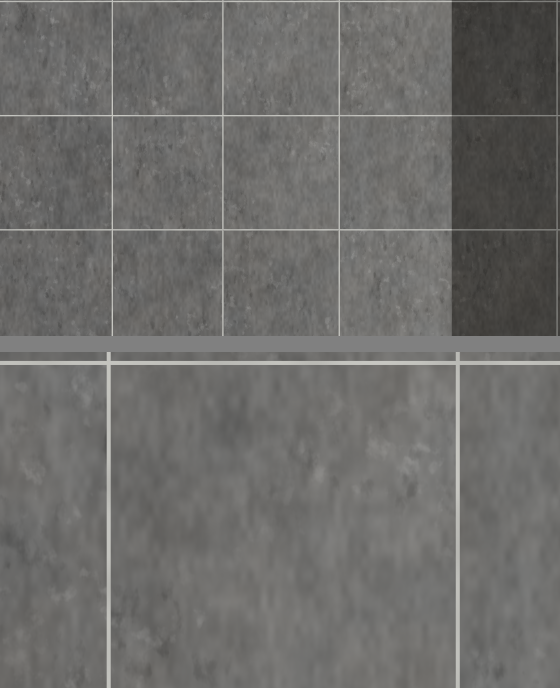
Top, the full canvas; bottom, a detail of the centre.
Write a Shadertoy shader that draws this texture.

```glsl
// Grey concrete wall tiles with thin pale joints, three rows of slightly uneven
// columns; the last column lies in shade. Layered value noise, shifted per tile,
// makes the cloudy stains, upright grain, pale flecks and dark pits.

// Lengths are in canvas heights
const float JOINT_X[4] = float[4](0.3343, 0.6634, 1.0097, 1.6580);
const float SHADE_X = 1.3445;
const float ROW_PITCH = 0.3398;
const float ROW_START = 0.3160;
const float JOINT_HALF = 0.0020;

const vec3 CONCRETE_LEFT = vec3(0.408, 0.405, 0.400);
const vec3 CONCRETE_RIGHT = vec3(0.450, 0.447, 0.438);
const vec3 JOINT_COLOR = vec3(0.76, 0.76, 0.74);
const vec3 SHADE_TINT = vec3(0.605, 0.595, 0.580);
const float JOINT_SHADE = 0.68;
const float TOP_SHADE = 0.10;

const float CLOUD_AMOUNT = 0.085;
const float MOTTLE_AMOUNT = 0.085;
const float GRAIN_AMOUNT = 0.085;
const float FLECK_AMOUNT = 0.075;
const float PIT_AMOUNT = 0.065;
const float TILE_VARIATION = 0.014;
const float WARMTH_AMOUNT = 0.014;

float hash(vec2 p) {
    vec3 q = fract(vec3(p.xyx) * 0.1031);
    q += dot(q, q.yzx + 33.33);
    return fract((q.x + q.y) * q.z);
}

float noise(vec2 p) {
    vec2 i = floor(p), f = fract(p);
    f = f * f * (3.0 - 2.0 * f);
    return mix(mix(hash(i), hash(i + vec2(1, 0)), f.x),
               mix(hash(i + vec2(0, 1)), hash(i + vec2(1, 1)), f.x), f.y);
}

float fbm(vec2 p) {
    float sum = 0.0, amp = 0.5;
    for (int i = 0; i < 4; i++) {
        sum += amp * noise(p);
        p = mat2(0.96, 0.28, -0.28, 0.96) * p * 2.03 + 17.3;
        amp *= 0.5;
    }
    return sum / 0.9375;
}

// Smooth coverage of everything where the signed distance is negative
float cover(float dist, float pixel) {
    return clamp(0.5 - dist / pixel, 0.0, 1.0);
}

vec3 concrete(vec2 p, vec2 tile, float across) {
    vec2 q = p + 7.0 * vec2(hash(tile + 3.1), hash(tile + 8.7));
    float cloud = fbm(q * vec2(9.0, 6.0)) - 0.5;
    float mottle = fbm(q * vec2(42.0, 27.0) + 40.0) - 0.5;
    float grain = noise(q * vec2(150.0, 75.0)) - 0.5;
    grain = 0.6 * grain + 0.4 * (noise(q * vec2(100.0, 24.0) + 9.0) - 0.5);

    // Flecks and pits gather in worn patches
    float worn = smoothstep(0.35, 0.65, fbm(q * 7.0 + 60.0));
    float fleck = smoothstep(0.60, 0.85, fbm(q * vec2(60.0, 48.0) + 80.0));
    float pit = smoothstep(0.60, 0.85, fbm(q * vec2(65.0, 38.0) + 120.0));

    float tone = CLOUD_AMOUNT * cloud + MOTTLE_AMOUNT * mottle + GRAIN_AMOUNT * grain
               + worn * (FLECK_AMOUNT * fleck - PIT_AMOUNT * pit)
               + TILE_VARIATION * (hash(tile) - 0.5);
    float warmth = WARMTH_AMOUNT * (fbm(q * 13.0 + 150.0) - 0.5);
    return mix(CONCRETE_LEFT, CONCRETE_RIGHT, across) + tone + warmth * vec3(1, 0, -1);
}

void mainImage(out vec4 fragColor, in vec2 fragCoord) {
    float pixel = 1.0 / iResolution.y;
    vec2 p = fragCoord * pixel;
    float shade = cover(SHADE_X - p.x, pixel);

    // Tile index and distance to the nearest joint
    float row = (p.y - ROW_START) / ROW_PITCH;
    vec2 tile = vec2(step(SHADE_X, p.x), floor(row));
    float jointDist = abs(row - round(row)) * ROW_PITCH;
    for (int i = 0; i < 4; i++) {
        tile.x += step(JOINT_X[i], p.x);
        jointDist = min(jointDist, abs(p.x - JOINT_X[i]));
    }

    // Tile surface, darkened in the shaded column
    float across = smoothstep(0.1, 1.25, p.x);
    vec3 color = concrete(p, tile, across);
    color *= mix(vec3(1), SHADE_TINT * (1.0 - TOP_SHADE * smoothstep(0.3, 1.0, p.y)), shade);

    // Joints, slightly uneven in brightness
    vec3 joint = JOINT_COLOR * mix(1.0, JOINT_SHADE, shade);
    joint *= 0.94 + 0.10 * noise(p * 30.0);
    color = mix(color, joint, cover(jointDist - JOINT_HALF, pixel));

    fragColor = vec4(color, 1.0);
}
```
